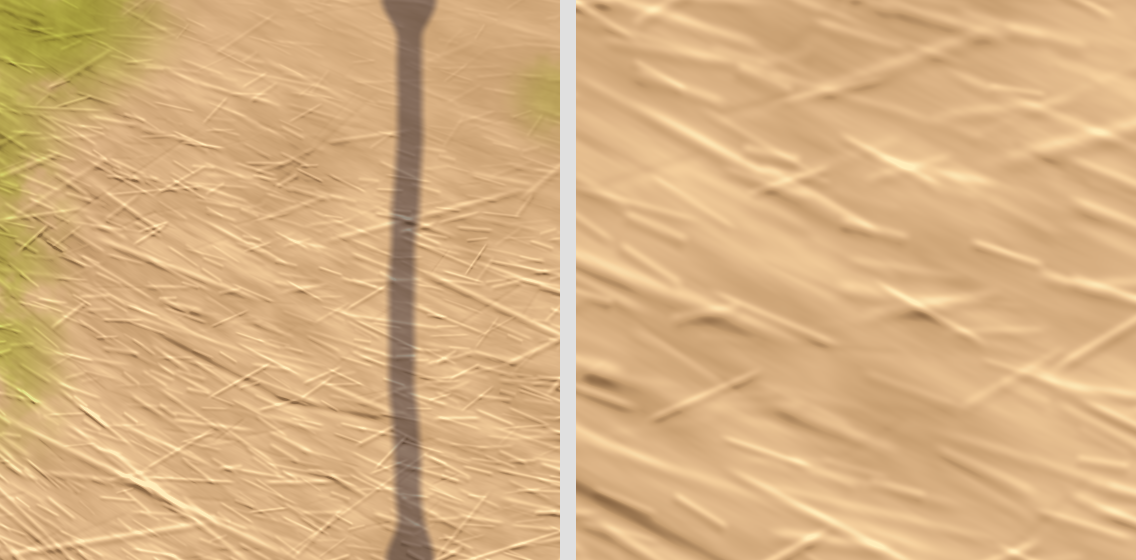
Left: the whole. Right: its middle third, enlarged.
Reproduce this texture procedurally as a Shadertoy shader.

```glsl
// Sunlit dry straw scattered on sandy soil, with grass at the left and a post shadow.
// Streak noise and layers of random straws add up to one tone, which a colour ramp
// turns into soil and straw; green patches and the soft shadow tint the result.

const vec3 DARK   = vec3(0.55, 0.41, 0.27);
const vec3 SHADE  = vec3(0.78, 0.62, 0.44);
const vec3 SAND   = vec3(0.87, 0.71, 0.53);
const vec3 STRAW  = vec3(0.96, 0.81, 0.61);
const vec3 GLINT  = vec3(1.00, 0.93, 0.73);
const vec3 GRASS_TINT  = vec3(0.80, 0.94, 0.50);
const vec3 SHADOW_TINT = vec3(0.59, 0.59, 0.68);
const float SOIL_TONE = 1.50;     // ramp position of bare soil
const float LITTER_TONE = 1.78;   // ramp position below dense straw
const float POST_X = 0.725;
const float POST_HALF_WIDTH = 0.024;

float hash(vec2 p) {
    vec3 q = fract(vec3(p.xyx) * 0.1031);
    q += dot(q, q.yzx + 33.33);
    return fract((q.x + q.y) * q.z);
}

float noise(vec2 p) {
    vec2 i = floor(p), f = fract(p);
    f = f * f * (3.0 - 2.0 * f);
    return mix(mix(hash(i), hash(i + vec2(1, 0)), f.x),
               mix(hash(i + vec2(0, 1)), hash(i + vec2(1, 1)), f.x), f.y);
}

float fbm(vec2 p) {
    float sum = 0.0, amp = 0.5;
    for (int i = 0; i < 4; i++) {
        sum += amp * noise(p);
        p = p * 2.03 + 17.3;
        amp *= 0.5;
    }
    return sum / 0.9375;
}

// Straw falls to the right, steeper at the lower left.
float flowAngle(vec2 p) {
    return -atan(0.75 - 0.5 * p.x) * mix(1.05, 0.65, p.y);
}

// Little straw lies on the soil at the upper right.
float strawCover(vec2 p) {
    return mix(0.25, 1.0, smoothstep(1.15, 0.80, p.y + 0.35 * p.x));
}

// Bright soft stem with a dim shadow along its lower side.
float stem(vec2 d, float angle, float halfLength, float width) {
    float c = cos(angle), s = sin(angle);
    float along = c * d.x + s * d.y;
    float across = (c * d.y - s * d.x) / width;
    float ends = 1.0 - smoothstep(0.65, 1.0, abs(along) / halfLength);
    float below = across + 2.0;
    return ends * (exp(-across * across) - 0.55 * exp(-below * below * 0.7));
}

float stemBetween(vec2 p, vec2 a, vec2 b, float width) {
    vec2 ab = b - a;
    return stem(p - 0.5 * (a + b), atan(ab.y, ab.x), 0.55 * length(ab), width);
}

// Random stems, a few per cell, each reaching at most one cell away.
float strawLayer(vec2 p, float cells, int perCell, float width, float seed) {
    float sum = 0.0;
    vec2 home = floor(p * cells);
    for (int y = -1; y <= 1; y++)
    for (int x = -1; x <= 1; x++)
    for (int k = 0; k < perCell; k++) {
        vec2 cell = home + vec2(x, y);
        vec2 id = cell + seed + 41.0 * float(k) + 100.0;
        vec2 center = (cell + vec2(hash(id), hash(id + 7.7))) / cells;
        float spread = 2.0 * hash(id + 15.1) - 1.0;
        float angle = flowAngle(center) + 0.35 * spread + 0.9 * pow(spread, 5.0);
        float size = mix(0.35, 0.95, hash(id + 23.9)) / cells;
        float gain = mix(-0.45, 1.4, hash(id + 31.3)) * strawCover(center);
        sum += gain * stem(p - center, angle, size, width * mix(0.7, 1.3, hash(id + 3.3)));
    }
    return sum;
}

float grassAmount(vec2 p) {
    float corner = 1.0 - smoothstep(0.08, 0.32, length((p - vec2(0.06, 1.0)) * vec2(1.0, 1.15)));
    float edge = 0.75 * (1.0 - smoothstep(0.0, 0.17, p.x)) * smoothstep(0.12, 0.35, p.y);
    float right = 0.5 * (1.0 - smoothstep(0.02, 0.12, length(p - vec2(1.0, 0.83))));
    return max(corner, max(edge, right)) * smoothstep(0.2, 0.6, fbm(p * 13.0 + 5.0) + 0.25 * corner);
}

float postShadow(vec2 p) {
    float center = POST_X + 0.008 * sin(7.0 * p.y + 1.7) + 0.006 * (noise(p * 16.0) - 0.5);
    float width = POST_HALF_WIDTH + 0.026 * smoothstep(0.93, 1.0, p.y) + 0.018 * smoothstep(0.08, 0.0, p.y);
    return 1.0 - smoothstep(width - 0.011, width + 0.009, abs(p.x - center));
}

vec3 ramp(float t) {
    vec3 c = mix(DARK, SHADE, clamp(t, 0.0, 1.0));
    c = mix(c, SAND, clamp(t - 1.0, 0.0, 1.0));
    c = mix(c, STRAW, clamp(t - 2.0, 0.0, 1.0));
    return mix(c, GLINT, clamp(t - 3.0, 0.0, 1.0));
}

void mainImage(out vec4 fragColor, in vec2 fragCoord) {
    vec2 p = fragCoord / iResolution.y;
    float cover = strawCover(p);

    // Soil mottling and streaks that follow the straw
    vec2 flow = vec2(p.x, p.y + 0.70 * p.x - 0.22 * p.x * p.x);
    float tone = mix(SOIL_TONE, LITTER_TONE, cover) + 1.2 * (fbm(p * 7.0) - 0.5);
    tone += mix(0.6, 2.2, cover) * (fbm(flow * vec2(11.0, 46.0)) - 0.5);

    // Scattered straw, fine to coarse
    tone += 0.95 * strawLayer(p, 20.0, 3, 0.0026, 3.0);
    tone += 1.05 * strawLayer(p, 10.0, 3, 0.0032, 211.0);
    tone += 1.30 * strawLayer(p, 4.0, 2, 0.0036, 467.0);

    // Long stems and a dark furrow
    tone += 1.7 * stemBetween(p, vec2(0.0, 0.26), vec2(0.53, 0.0), 0.0052);
    tone += 1.5 * stemBetween(p, vec2(0.0, 0.01), vec2(0.38, 0.07), 0.0048);
    tone += 1.6 * stemBetween(p, vec2(0.75, 0.52), vec2(1.03, 0.39), 0.0045);
    tone -= 1.5 * stemBetween(p, vec2(0.27, 0.41), vec2(0.52, 0.28), 0.0060);
    tone -= 1.4 * stemBetween(p, vec2(0.49, 0.29), vec2(0.69, 0.25), 0.0055);

    // Grass patches, then the blurred shadow of the post
    float grass = grassAmount(p);
    tone -= grass * (0.35 + 1.6 * (fbm(p * vec2(30.0, 22.0)) - 0.5));
    vec3 color = ramp(tone) * mix(vec3(1.0), GRASS_TINT, grass);
    color *= mix(vec3(1.0), SHADOW_TINT, 0.95 * postShadow(p));
    fragColor = vec4(color, 1.0);
}
```
